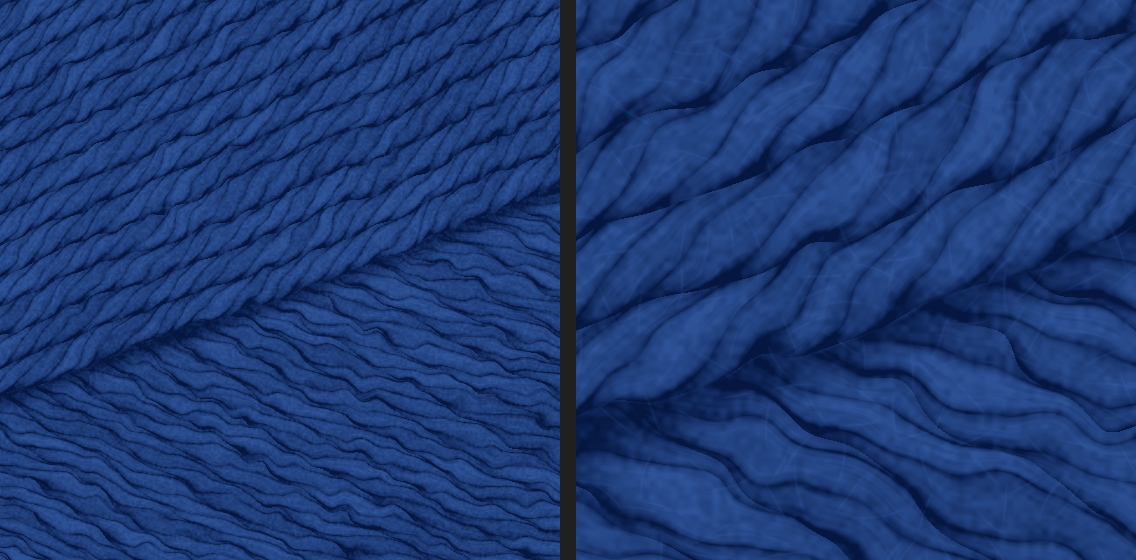
Left: the whole. Right: its middle third, enlarged.
This texture is drawn by a Shadertoy shader. Its source:

```glsl
// Draws blue twisted yarn: a fan of cords lying over a crossing layer of cords.

const vec3 DEEP      = vec3(0.02, 0.09, 0.25);
const vec3 SHADOW    = vec3(0.06, 0.155, 0.36);
const vec3 BODY      = vec3(0.11, 0.22, 0.45);
const vec3 LIT       = vec3(0.14, 0.27, 0.52);
const vec3 HIGHLIGHT = vec3(0.18, 0.32, 0.59);

const float CORD_LEFT   = 0.053;  // upper cord spacing at the left side
const float CORD_RIGHT  = 0.064;  // upper cord spacing at the right side
const float CORD_LOWER  = 0.061;  // lower cord spacing, measured vertically
const float PITCH_UPPER = 0.049;  // ply length along a cord
const float PITCH_LOWER = 0.082;
const float LEAN_UPPER  = 0.78;   // how far a ply slants across its cord
const float LEAN_LOWER  = 0.85;
const float WOBBLE      = 0.30;   // slow sideways wander of the cords
const float RAGGED      = 0.26;   // fast raggedness of the cord rims
const float FIBRE       = 0.36;
const float GRAIN       = 0.28;
const float FUZZ        = 0.13;
const float HAIR_CELL   = 0.035;
const float HAIR_WIDTH  = 0.0014;

float hash(vec2 p) {
    vec3 q = fract(vec3(p.xyx) * 0.1031);
    q += dot(q, q.yzx + 33.33);
    return fract((q.x + q.y) * q.z);
}

float noise(vec2 p) {
    vec2 i = floor(p), f = fract(p);
    f = f * f * (3.0 - 2.0 * f);
    return mix(mix(hash(i), hash(i + vec2(1, 0)), f.x),
               mix(hash(i + vec2(0, 1)), hash(i + vec2(1, 1)), f.x), f.y);
}

// Height of the lowest upper cord's rim
float rim(float x) {
    return 0.297 + x * (0.33 + 0.045 * x);
}

// Tone of twisted cords; along is in plies, across is in cords
float cords(float along, float across, float lean, float gapDepth, float creaseDepth) {
    float id = floor(across);
    float f = 2.0 * fract(across) - 1.0;

    // Helical plies, unevenly spun
    float ply = along - lean * f * (1.0 + 0.35 * f * f) + 5.0 * hash(vec2(id, 3.7));
    ply += 0.8 * noise(vec2(along * 0.6, id * 9.1));
    float g = 2.0 * fract(ply) - 1.0;
    float crease = pow(abs(g), 4.5);
    float creaseFade = 0.55 + 0.45 * noise(vec2(along * 1.7, across * 2.0 + 31.0));

    // Round body lit from above; gaps scallop inwards where plies meet
    float side = abs(f - 0.12) * (0.86 + 0.3 * g * g);
    float gap = clamp(pow(side, 3.6), 0.0, 1.15);
    float gapFade = 0.62 + 0.38 * noise(vec2(along * 1.3, id * 5.3 + 2.0 * f));
    float tone = (1.0 - gapDepth * gapFade * gap) * (1.0 - creaseDepth * creaseFade * crease);
    tone *= 0.95 - 0.10 * g;
    tone *= 0.85 + 0.3 * hash(vec2(id, floor(ply)));

    // Fibres that follow the plies
    float strand = 0.6 * noise(vec2(ply * 7.0, f * 2.5 + id * 17.0))
                 + 0.4 * noise(vec2(ply * 15.0, f * 5.0 + id * 23.0));
    return tone + FIBRE * (strand - 0.5) * (1.0 - 0.5 * min(gap, 1.0));
}

// Loose curved hairs, one per cell
float hairs(vec2 p) {
    vec2 cell = floor(p / HAIR_CELL);
    float cover = 0.0;
    for (int j = -1; j <= 1; j++)
    for (int i = -1; i <= 1; i++) {
        vec2 c = cell + vec2(i, j);
        vec2 root = (c + vec2(hash(c), hash(c + 41.3))) * HAIR_CELL;
        float a = 6.2832 * hash(c + 87.1);
        vec2 dir = vec2(cos(a), sin(a));
        vec2 d = p - root;
        float x = dot(d, dir);
        float y = dot(d, vec2(-dir.y, dir.x));
        y += (hash(c + 15.9) - 0.5) * 24.0 * x * x;
        float taper = 1.0 - smoothstep(0.005, 0.02, abs(x));
        cover = max(cover, taper * (1.0 - smoothstep(0.0, HAIR_WIDTH, abs(y))));
    }
    return cover;
}

vec3 dye(float tone) {
    float t = 4.0 * clamp(tone, 0.0, 1.0);
    vec3 c = mix(DEEP, SHADOW, clamp(t, 0.0, 1.0));
    c = mix(c, BODY, clamp(t - 1.0, 0.0, 1.0));
    c = mix(c, LIT, clamp(t - 2.0, 0.0, 1.0));
    return mix(c, HIGHLIGHT, clamp(t - 3.0, 0.0, 1.0));
}

void mainImage(out vec4 fragColor, in vec2 fragCoord) {
    vec2 p = fragCoord / iResolution.y;
    float wander = WOBBLE * (noise(p * 7.0) - 0.5) + RAGGED * (noise(p * 34.0) - 0.5);
    float height = p.y - rim(p.x);

    // Upper fan, rising to the right
    float upAcross = height / mix(CORD_LEFT, CORD_RIGHT, p.x) + wander;
    float upAlong = dot(p, vec2(0.92, 0.39)) / PITCH_UPPER;
    float upper = cords(upAlong, upAcross, LEAN_UPPER, 0.95, 0.62);

    // Lower layer, falling to the right, shaded below the rim
    float lowAcross = (p.y + p.x * (0.72 - 0.09 * p.x)) / CORD_LOWER + 1.4 * wander;
    float lowAlong = dot(p, vec2(0.85, -0.53)) / PITCH_LOWER;
    float lower = cords(lowAlong, lowAcross, LEAN_LOWER, 0.78, 0.75);
    lower *= mix(0.3, 1.0, smoothstep(0.0, 0.045, -height));

    float tone = mix(lower, upper, smoothstep(-0.04, 0.04, upAcross));

    // Broad unevenness, fine grain and fuzz
    tone += 0.12 * (noise(p * 4.0 + 20.0) - 0.5);
    tone += GRAIN * (noise(p * 240.0) - 0.5);
    tone += FUZZ * max(hairs(p), hairs(p.yx + 3.37));
    fragColor = vec4(dye(tone * 0.98 - 0.16), 1.0);
}
```
